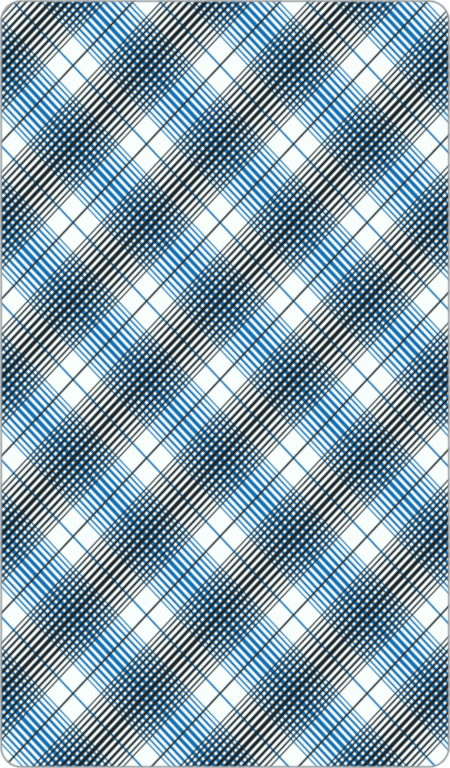
A Shadertoy shader for this pattern:

```glsl
#define CELL vec2(0.1914, 0.2044)     // diamond lattice period, in canvas heights
#define CROSSING vec2(0.2865, 0.608)  // centre of one dark crossing
#define SPREAD 0.375                  // thread spacing curve: reach and angle step
#define STEP_ANGLE 0.16
#define SIDE_LINES 6.0                // threads on each side of the band centre
#define THREAD vec2(0.0185, 0.0042)   // half widths: band centre, band edge
#define HAIRLINE 0.007                // half width of the lone thread in the gap
#define SOFTNESS 0.0025
#define PAPER vec3(0.97, 0.995, 0.985)
#define BLACK_INK vec3(0.11, 0.15, 0.17)
#define BLUE_INK vec3(0.08, 0.43, 0.70)
#define RIM vec3(0.56, 0.58, 0.59)

// Soft coverage of a shape, from its signed distance
float coverage(float dist, float blur) {
    return clamp(0.5 - dist / blur, 0.0, 1.0);
}

// One band per unit: bold threads at its centre, fine close ones at its edges
float bandThreads(float t, float period, float blur) {
    float offset = fract(t + 0.5) - 0.5;
    float angle = asin(clamp(offset / SPREAD, -1.0, 1.0));
    float index = clamp(round(angle / STEP_ANGLE), -SIDE_LINES, SIDE_LINES);
    float center = SPREAD * sin(index * STEP_ANGLE);
    float halfWidth = mix(THREAD.x, THREAD.y, abs(index) / SIDE_LINES);
    float thread = abs(offset - center) - halfWidth;
    float lone = 0.5 - abs(offset) - HAIRLINE;
    return coverage(min(thread, lone) * period, blur);
}

float roundedBox(vec2 p, vec2 halfSize, float radius) {
    vec2 q = abs(p) - halfSize + radius;
    return length(max(q, 0.0)) + min(max(q.x, q.y), 0.0) - radius;
}

void mainImage(out vec4 fragColor, in vec2 fragCoord) {
    vec2 p = fragCoord / iResolution.y;
    vec2 canvas = iResolution.xy / iResolution.y;
    float blur = max(1.0 / iResolution.y, SOFTNESS);

    // Two diagonal axes of the plaid
    vec2 q = (p - CROSSING) / CELL;
    float period = 1.0 / length(1.0 / CELL);
    float blue = bandThreads(q.x + q.y, period, blur);
    float black = bandThreads(q.x - q.y, period, blur);

    // Black threads printed over blue ones
    vec3 color = mix(PAPER, BLUE_INK, blue);
    color = mix(color, BLACK_INK, black);

    // Rounded sheet with a thin rim
    float edge = roundedBox(p - 0.5 * canvas, 0.5 * canvas - 0.0015, 0.026);
    color = mix(vec3(1.0), color, coverage(edge, blur));
    color = mix(color, RIM, coverage(abs(edge) - 0.001, blur));

    fragColor = vec4(color, 1.0);
}
```
